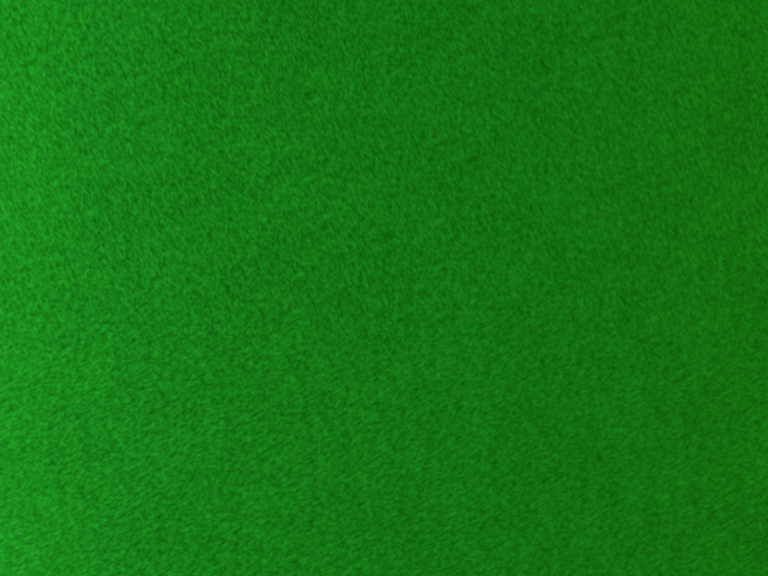
Reproduce this texture procedurally as a Shadertoy shader.

```glsl
const vec3 SHADE_GREEN = vec3(0.070, 0.420, 0.068);
const vec3 LIT_GREEN = vec3(0.100, 0.530, 0.110);

float hash(vec2 cell) {
    vec3 q = fract(vec3(cell.xyx) * 0.1031);
    q += dot(q, q.yzx + 33.33);
    return fract((q.x + q.y) * q.z);
}

float cornerSlope(vec2 cell, vec2 offset) {
    float angle = 6.2832 * hash(cell);
    return dot(vec2(cos(angle), sin(angle)), offset);
}

float gradientNoise(vec2 p) {
    vec2 cell = floor(p);
    vec2 f = p - cell;
    vec2 u = f * f * f * (f * (f * 6.0 - 15.0) + 10.0);
    vec2 e = vec2(1.0, 0.0);
    float low = mix(cornerSlope(cell, f), cornerSlope(cell + e, f - e), u.x);
    float high = mix(cornerSlope(cell + e.yx, f - e.yx), cornerSlope(cell + 1.0, f - 1.0), u.x);
    return mix(low, high, u.y);
}

// Short fibres lying along one direction, in a coarse and a fine layer
float fibres(vec2 p, float angle, float seed) {
    vec2 along = vec2(cos(angle), sin(angle));
    vec2 across = vec2(-along.y, along.x);
    vec2 q = vec2(dot(p, along), dot(p, across)) + seed;
    float coarse = gradientNoise(q * vec2(68.0, 112.0));
    float fine = gradientNoise(q * vec2(125.0, 205.0) + 37.0);
    return coarse * 0.85 + fine * 0.95;
}

// The nap turns from a shallow slant below to a steep one above
float nap(vec2 p) {
    float turn = smoothstep(0.15, 0.75, p.y + 0.12 * gradientNoise(p * 4.0));
    float shallow = fibres(p, 0.55, 3.0);
    float steep = fibres(p, 2.0, 11.0);
    return (shallow * (1.0 - turn) + steep * turn) / length(vec2(1.0 - turn, turn));
}

// Light falls off from the left edge
float sideLight(vec2 uv) {
    return -0.02 + 1.24 * exp(-3.0 * uv.x) + 0.10 * (0.5 - uv.y) * (1.0 - uv.x);
}

void mainImage(out vec4 fragColor, in vec2 fragCoord) {
    vec2 uv = fragCoord / iResolution.xy;
    vec2 p = fragCoord / iResolution.y;

    float light = sideLight(uv);
    float mottle = 0.24 * gradientNoise(p * 26.0 + 5.0) + 0.16 * gradientNoise(p * 7.0 + 9.0);
    float weave = 0.18 * gradientNoise(p * vec2(60.0, 10.0) + 19.0);
    float grain = nap(p) * mix(1.12, 0.75, smoothstep(0.0, 0.9, uv.x));

    vec3 felt = mix(SHADE_GREEN, LIT_GREEN, light + mottle + weave + grain);
    // A slightly warmer cast toward the right edge
    felt += vec3(0.008, 0.004, -0.010) * smoothstep(0.7, 1.0, uv.x);
    fragColor = vec4(felt, 1.0);
}
```
